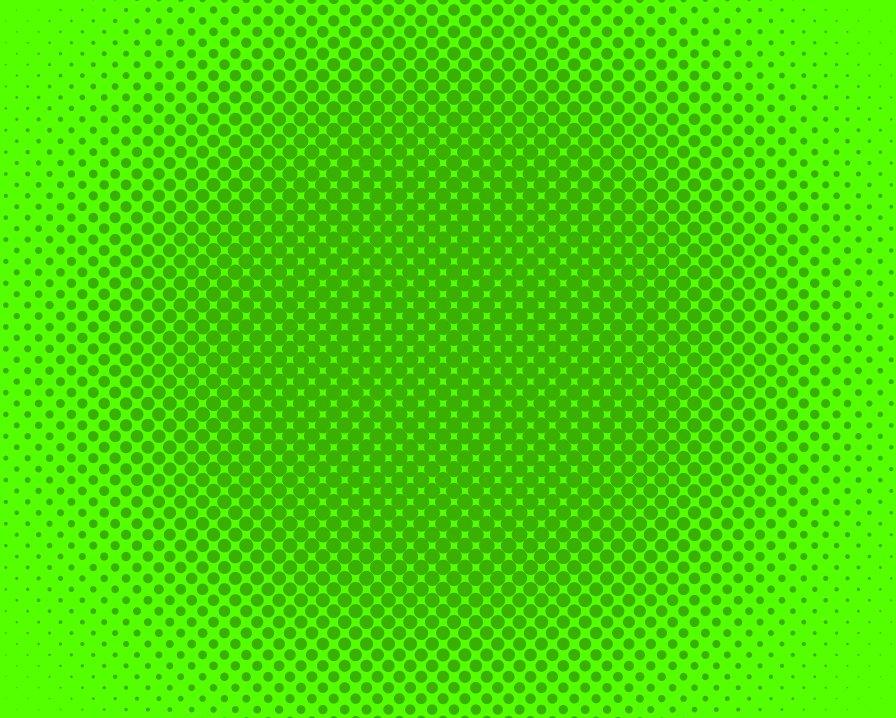
This background is drawn by a WebGL 2 fragment shader. Its source:

```glsl
#version 300 es
precision highp float;
// Radial halftone: dark green dots on a bright green ground.
// A diagonal lattice is folded into cells, and each dot takes its radius
// from a soft plateau falloff measured at its own lattice point.

uniform vec2 u_resolution;
out vec4 outColor;

const vec3 GROUND = vec3(0.33, 1.0, 0.0);
const vec3 DOT = vec3(0.228, 0.693, 0.0);

// Lengths are fractions of the canvas width.
const vec2 CENTER = vec2(0.4945, 0.412);
const float STEP = 0.0122;      // distance between staggered rows
const float MAX_RADIUS = 0.74;  // in units of STEP
const float SPREAD = 0.484;     // reach of the large dots
const float STEEPNESS = 4.5;

// Nearest point of a checkerboard lattice with the given row step.
vec2 nearestLatticePoint(vec2 p, float rowStep) {
    vec2 diagonal = vec2(p.x + p.y, p.x - p.y) / (2.0 * rowStep);
    vec2 cell = floor(diagonal + 0.5);
    return vec2(cell.x + cell.y, cell.x - cell.y) * rowStep;
}

// Flat in the middle, fading smoothly to zero.
float plateau(float dist, float spread, float steepness) {
    return exp(-pow(dist / spread, steepness));
}

// Antialiased disc; dots smaller than a pixel fade out.
float disc(float dist, float radius, float pixel) {
    float edge = clamp(0.5 + (radius - dist) / pixel, 0.0, 1.0);
    return edge * min(1.0, 2.0 * radius / pixel);
}

void main() {
    float pixel = 1.0 / u_resolution.x;
    vec2 p = gl_FragCoord.xy * pixel - CENTER;

    vec2 dotCenter = nearestLatticePoint(p, STEP);
    float radius = STEP * MAX_RADIUS * plateau(length(dotCenter), SPREAD, STEEPNESS);
    float coverage = disc(length(p - dotCenter), radius, pixel);

    outColor = vec4(mix(GROUND, DOT, coverage), 1.0);
}
```
